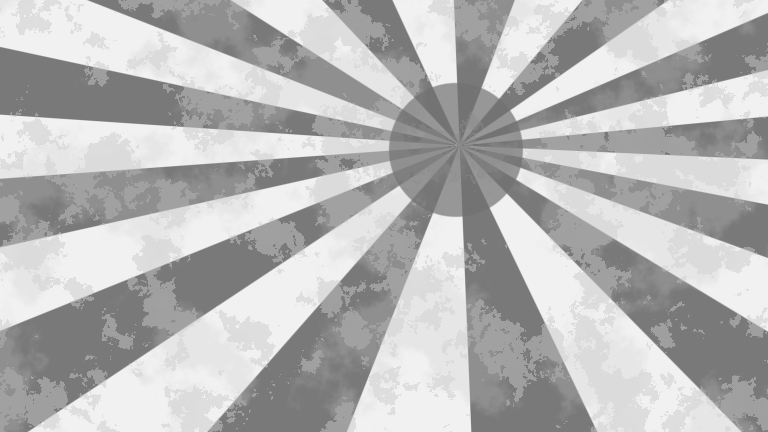
Reproduce this background procedurally as a Shadertoy shader.

```glsl
// Worn grey sunburst: flattened rays meeting behind a translucent disc, with speckled grunge.

vec2 randomDirection(vec2 cell) {
    vec3 q = fract(cell.xyx * vec3(0.1031, 0.1030, 0.0973));
    q += dot(q, q.yzx + 33.33);
    float angle = 6.2832 * fract((q.x + q.y) * q.z);
    return vec2(cos(angle), sin(angle));
}

float gradientNoise(vec2 p) {
    vec2 i = floor(p), f = fract(p);
    vec2 u = f * f * f * (f * (f * 6.0 - 15.0) + 10.0);
    vec2 e = vec2(1, 0);
    float low = mix(dot(randomDirection(i), f),
                    dot(randomDirection(i + e), f - e), u.x);
    float high = mix(dot(randomDirection(i + e.yx), f - e.yx),
                     dot(randomDirection(i + 1.0), f - 1.0), u.x);
    return mix(low, high, u.y);
}

// Layered noise; a larger gain gives more ragged contours.
float fbm(vec2 p, float gain) {
    float sum = 0.0, amplitude = 1.0;
    for (int i = 0; i < 6; i++) {
        sum += amplitude * gradientNoise(p);
        p = mat2(1.6, 1.2, -1.2, 1.6) * p + 17.3;
        amplitude *= gain;
    }
    return sum;
}

// Soft round patch of the given radius.
float patchAt(vec2 p, vec2 centre, float radius) {
    vec2 d = (p - centre) / radius;
    return exp(-dot(d, d));
}

void mainImage(out vec4 fragColor, in vec2 fragCoord) {
    vec2 p = fragCoord / iResolution.y;
    float pixel = 1.0 / iResolution.y;

    // Thirteen pairs of rays, flattened vertically and slightly skewed
    vec2 d = p - vec2(1.064, 0.663);
    float angle = atan(d.y / 0.575, d.x);
    angle -= 0.023 + 0.019 * cos(angle);
    float wave = -cos(13.0 * angle);
    float edge = max(0.7 * fwidth(wave), 0.001);
    float ray = smoothstep(-edge, edge, wave);

    // Areas where the surface is less worn
    float clean = patchAt(p, vec2(0.16, 0.80), 0.17)
                + patchAt(p, vec2(0.69, 0.14), 0.18)
                + patchAt(p, vec2(1.16, 0.48), 0.16)
                + 0.6 * patchAt(p, vec2(0.37, 0.51), 0.14);

    // Broad stains and crisp speckles share the same clusters
    float cloud = fbm(p * 3.2 + 4.7, 0.58) - 0.25 * clean;
    float stain = smoothstep(-0.12, 0.18, cloud);
    float grain = fbm(p * 7.0 + 31.0, 0.72) + 0.45 * cloud - 0.12 * clean;
    float speckle = smoothstep(-0.025, 0.025, grain - 0.17);

    float darkTone = mix(0.475 + 0.085 * stain, 0.64, 0.9 * speckle);
    float lightTone = mix(0.945 - 0.045 * stain, 0.85, 0.8 * speckle);
    float tone = mix(darkTone, lightTone, ray);

    // Translucent disc over the meeting point
    float disc = length(p - vec2(1.0555, 0.653)) - 0.155;
    tone = mix(tone, 0.44, 0.7 * smoothstep(pixel, -pixel, disc));

    fragColor = vec4(vec3(tone), 1.0);
}
```
